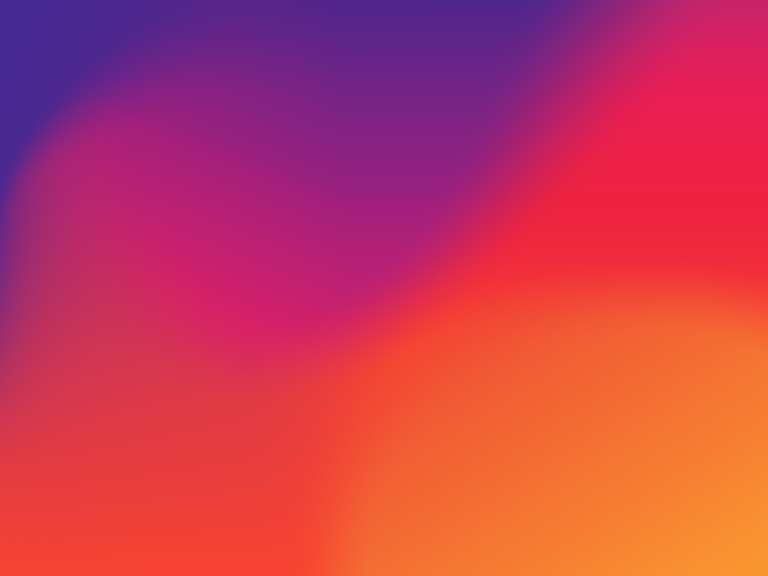
This background is drawn by a Shadertoy shader. Its source:

```glsl
// Soft blurred colour field: indigo and plum folds sinking into red and a glowing orange dome.

// Palette
const vec3 INDIGO    = vec3(0.270, 0.165, 0.575);
const vec3 VIOLET    = vec3(0.315, 0.148, 0.550);
const vec3 PLUM      = vec3(0.625, 0.126, 0.492);
const vec3 MAGENTA   = vec3(0.850, 0.126, 0.405);
const vec3 ROSE      = vec3(0.667, 0.150, 0.465);
const vec3 SCARLET   = vec3(0.968, 0.262, 0.190);
const vec3 CRIMSON   = vec3(0.933, 0.135, 0.250);
const vec3 RASPBERRY = vec3(0.920, 0.118, 0.325);
const vec3 CERISE    = vec3(0.800, 0.140, 0.415);
const vec3 EMBER     = vec3(0.940, 0.330, 0.205);
const vec3 AMBER     = vec3(0.980, 0.590, 0.190);

// Layout, with x in 0..ASPECT and y in 0..1
const float ASPECT = 4.0 / 3.0;
const vec2  FOLD_LOW = vec2(0.46, 0.375);    // lowest point of the plum fold
const vec2  FOLD_BEND = vec2(2.8, 1.65);     // curvature on its left and right
const vec2  DOME_CENTRE = vec2(1.10, 0.0);
const vec2  DOME_RADIUS = vec2(0.56, 0.52);
const float DOME_POWER = 2.3;
const float DOME_BLUR = 0.11;
const float CORNER_BASE = 0.635;             // height of the indigo edge at the left
const float CORNER_RISE = 0.58;

// Linear progress from a to b, held within 0..1
float ramp(float a, float b, float x) {
    return clamp((x - a) / (b - a), 0.0, 1.0);
}

// Signed distance to the bowl-shaped fold, positive inside
float foldDistance(vec2 p) {
    float dx = p.x - FOLD_LOW.x;
    float bend = mix(FOLD_BEND.x, FOLD_BEND.y, step(0.0, dx));
    float slope = 2.0 * bend * dx;
    return (p.y - FOLD_LOW.y - bend * dx * dx) / sqrt(1.0 + slope * slope);
}

// Signed distance to the rounded dome, positive inside
float domeDistance(vec2 p) {
    vec2 q = pow(abs(p - DOME_CENTRE) / DOME_RADIUS, vec2(DOME_POWER));
    return (1.0 - pow(q.x + q.y, 1.0 / DOME_POWER)) * DOME_RADIUS.y;
}

// Rose to scarlet on the left, cerise to scarlet on the right
vec3 warmField(vec2 p) {
    vec3 left = mix(SCARLET, ROSE, ramp(0.0, 0.75, p.y - 0.2 * p.x * ramp(0.0, 0.3, p.y)));
    vec3 right = mix(SCARLET, CRIMSON, smoothstep(0.33, 0.66, p.y));
    right = mix(right, RASPBERRY, smoothstep(0.64, 0.86, p.y));
    right = mix(right, CERISE, smoothstep(0.80, 1.03, p.y));
    return mix(left, right, smoothstep(0.42, 0.75, p.x));
}

// Violet at the top, sinking through plum to magenta
vec3 foldColour(vec2 p) {
    float depth = 1.0 - p.y + 0.42 * max(0.6 - p.x, 0.0);
    vec3 colour = mix(VIOLET, PLUM, ramp(0.0, 0.36, depth));
    return mix(colour, MAGENTA, ramp(0.34, 0.64, depth));
}

void mainImage(out vec4 fragColor, in vec2 fragCoord) {
    vec2 p = fragCoord / iResolution.xy * vec2(ASPECT, 1.0);
    vec3 colour = warmField(p);

    // Orange dome, brightest at the lower right
    float glow = clamp(0.92 * p.x - 1.46 * p.y - 0.19, 0.0, 1.0);
    float dome = smoothstep(-0.4 * DOME_BLUR, DOME_BLUR, domeDistance(p));
    colour = mix(colour, mix(EMBER, AMBER, glow), dome);

    // Plum fold, crisp in the middle and softer toward the top and left
    float foldBlur = 0.08 + 0.09 * smoothstep(0.5, 1.0, p.y)
                   + 0.03 * smoothstep(0.5, 0.2, p.x);
    float fold = smoothstep(-foldBlur, foldBlur, foldDistance(p) - 0.005);
    colour = mix(colour, foldColour(p), fold);

    // Violet shade running down the left border
    float shade = exp(-p.x / 0.06) * smoothstep(0.15, 0.70, p.y);
    colour = mix(colour, VIOLET, 0.85 * shade);

    // Indigo corner, its edge blurring as it climbs
    float edge = CORNER_BASE + CORNER_RISE * pow(p.x, 0.6);
    float cornerBlur = 0.035 + 0.22 * p.x;
    float corner = smoothstep(-cornerBlur, cornerBlur, 0.78 * (p.y - edge));
    vec3 cornerColour = mix(INDIGO, VIOLET, ramp(0.0, 0.4, p.x + 0.5 * (1.0 - p.y)));
    colour = mix(colour, cornerColour, corner);

    fragColor = vec4(colour, 1.0);
}
```
